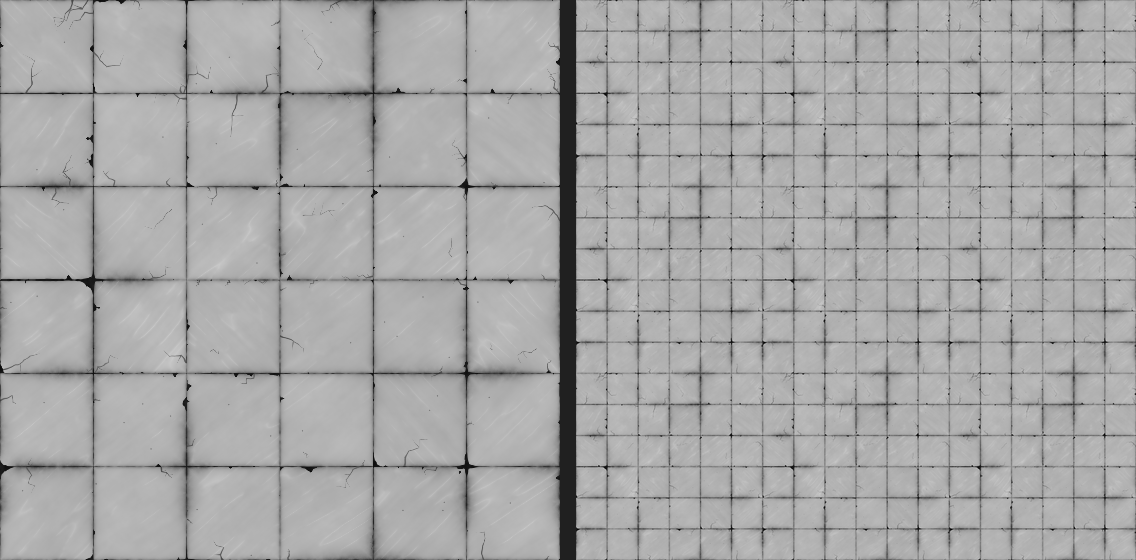
Left: one tile. Right: repeated 3 by 3.
Write a WebGL 1 fragment shader that draws this texture map.

```glsl
precision highp float;
uniform vec2 u_resolution;

float hash(vec2 p) {
  vec3 q = fract(p.xyx * vec3(0.1031, 0.1030, 0.0973));
  q += dot(q, q.yzx + 33.33);
  return fract((q.x + q.y) * q.z);
}

// Value noise that wraps after a whole number of cells
float noise(vec2 p, float period) {
  vec2 i = floor(p), f = fract(p);
  f = f * f * (3.0 - 2.0 * f);
  vec2 a = mod(i, period), b = mod(i + 1.0, period);
  return mix(mix(hash(a), hash(vec2(b.x, a.y)), f.x),
             mix(hash(vec2(a.x, b.y)), hash(b), f.x), f.y);
}

float fbm(vec2 p, float period) {
  float sum = 0.0, amp = 0.533;
  for (int i = 0; i < 4; i++) {
    sum += amp * noise(p, period);
    p *= 2.0;
    period *= 2.0;
    amp *= 0.5;
  }
  return sum;
}

vec2 rotate(vec2 v, float a) {
  return vec2(v.x * cos(a) - v.y * sin(a), v.x * sin(a) + v.y * cos(a));
}

// Distance to a segment, less a half width that tapers along it
float taperedSegment(vec2 p, vec2 a, vec2 b, float wa, float wb) {
  vec2 ab = b - a;
  float t = clamp(dot(p - a, ab) / dot(ab, ab), 0.0, 1.0);
  return length(p - a - ab * t) - mix(wa, wb, t);
}

// Jagged branching crack that starts at one side of a tile
float crack(vec2 f, vec2 seed) {
  float side = floor(hash(seed + 1.7) * 4.0) * 1.5708;
  float inset = hash(seed + 9.1) > 0.85 ? 0.25 : 0.0;
  vec2 at = 0.5 + rotate(vec2(hash(seed + 2.3) - 0.5, inset - 0.5), side);
  float size = 0.022 + 0.11 * pow(hash(seed + 3.9), 3.0);
  float heading = side + (hash(seed + 4.1) - 0.5) * 1.8;
  float d = 1.0;
  for (int i = 0; i < 4; i++) {
    float k = float(i);
    float turn = hash(seed + k * 3.7 + 11.0) - 0.5;
    vec2 next = at + rotate(vec2(0.0, size * (0.7 + abs(turn))), heading + turn * 2.2);
    float w = (inset > 0.0 ? 0.003 : 0.009) * (1.0 - k * 0.27);
    d = min(d, taperedSegment(f, at, next, w, w * 0.7 - 0.001));
    if (hash(seed + k * 5.3 + 23.0) > 0.65) {
      vec2 twig = next + rotate(vec2(0.0, size * 1.2), heading - sign(turn) * 1.1);
      d = min(d, taperedSegment(f, next, twig, w * 0.6, -0.003));
    }
    at = next;
  }
  return d;
}

void main() {
  vec2 uv = gl_FragCoord.xy / u_resolution;
  float px = 6.0 / min(u_resolution.x, u_resolution.y);
  vec2 p = uv * 6.0;
  vec2 id = floor(p), f = fract(p);
  vec2 seed = id * 7.0 + 3.0;
  float grain = fbm(uv * 96.0, 96.0);
  float patches = noise(uv * 30.0, 30.0);

  // Tile outline with a few broken corners
  float corner = hash(seed + step(0.5, f) * vec2(2.3, 4.7));
  float radius = 0.01 + 0.17 * pow(corner, 11.0);
  vec2 q = abs(f - 0.5) - 0.5 + radius;
  float edge = radius - length(max(q, 0.0)) - min(max(q.x, q.y), 0.0);
  vec2 d = min(f, 1.0 - f);
  float broken = smoothstep(0.04, 0.12, radius) * smoothstep(0.25, 0.0, length(d));

  // Joint width varies by side and flares at some crossings
  vec2 joint = mod(floor(p + 0.5), 6.0);
  bool upright = d.x < d.y;
  vec2 sideId = upright ? vec2(joint.x, id.y) : vec2(id.x, joint.y) + 50.0;
  float gap = 0.006 * patches - 0.003 + 0.012 * pow(hash(sideId), 18.0);
  gap += 0.06 * pow(hash(joint + 81.0), 5.0) * exp(-length(d) * 18.0);

  // Splintered bites along the sides of each tile
  float along = (upright ? f.y : f.x) * 5.0;
  vec2 biteId = seed + vec2(floor(along), upright ? 3.0 + step(0.5, f.x) : 8.0 + step(0.5, f.y)) * 3.1;
  float depth = 0.05 * pow(hash(biteId), 10.0);
  float reach = abs(fract(along) - 0.3 - 0.4 * hash(biteId + 6.0)) * 0.2;
  float bite = max(depth - reach * (0.4 + hash(biteId + 2.0)), 0.0);
  float ragged = (noise(uv * 180.0, 180.0) - 0.5) * (0.005 + 1.6 * bite + 0.6 * max(gap - 0.005, 0.0));
  float rim = edge - gap - bite + ragged + (grain - 0.5) * 0.05 * broken;

  // Mottled stone with slanted pale veins
  float slant = hash(seed + 5.1) > 0.4 ? -0.72 : 0.72;
  vec2 v = rotate(f, slant + (hash(seed + 6.2) - 0.5) * 0.3) + seed;
  float cloud = fbm(v * 4.0, 512.0);
  v.y += (cloud - 0.5) * 0.03;
  float streak = fbm(v * vec2(1.6, 13.0), 512.0);
  float vein = pow(1.0 - abs(2.0 * noise(v * vec2(1.2, 10.0) + 40.0, 512.0) - 1.0), 12.0);
  float veined = 0.3 + 0.7 * hash(seed + 8.4);
  float tone = 0.7 + (hash(seed + 7.3) - 0.5) * 0.02 + (cloud - 0.5) * 0.04;
  tone += (noise(uv * 12.0 + 0.5, 12.0) - 0.5) * 0.025 + (grain - 0.5) * 0.016;
  tone += veined * ((streak - 0.5) * 0.05 + vein * 0.06 * smoothstep(0.45, 0.65, cloud));

  // Grime hugs the joints and spreads further in some places
  float inside = max(edge, 0.0);
  float gloom = smoothstep(0.4, 0.95, noise(uv * 9.0, 9.0));
  float speckle = 0.5 + grain;
  float grime = 0.2 * exp(-inside * 80.0) + (0.03 + 0.09 * patches) * exp(-inside * 24.0);
  grime += 0.24 * gloom * exp(-inside * 14.0);
  tone -= grime * speckle * (1.0 - broken);
  tone += 0.07 * broken * exp(-inside * 25.0);

  // Sparse pits
  vec2 pit = f * 14.0;
  vec2 pitId = floor(pit) + seed * 5.0;
  float spot = length(fract(pit) - 0.3 - 0.4 * hash(pitId + 2.0)) / 14.0;
  tone -= 0.2 * step(0.993, hash(pitId)) * (1.0 - smoothstep(0.002, 0.002 + px, spot));

  // Cracks
  vec2 bent = f + (vec2(noise(uv * 150.0, 150.0), noise(uv * 150.0 + 31.0, 150.0)) - 0.5) * 0.014;
  float split = 1.0;
  for (int i = 0; i < 4; i++) {
    vec2 crackSeed = seed + float(i) * vec2(13.1, 29.7);
    if (hash(crackSeed) > 0.4) split = min(split, crack(bent, crackSeed));
  }
  float cracked = 1.0 - smoothstep(-0.6 * px, 0.6 * px, split);
  tone = mix(tone, 0.2 + 0.15 * patches, cracked * 0.8);

  // Dark joints
  float stone = smoothstep(-0.6 * px, 0.6 * px, rim);
  tone = mix(0.03 + 0.12 * grain, tone, stone);
  gl_FragColor = vec4(vec3(tone), 1.0);
}
```
